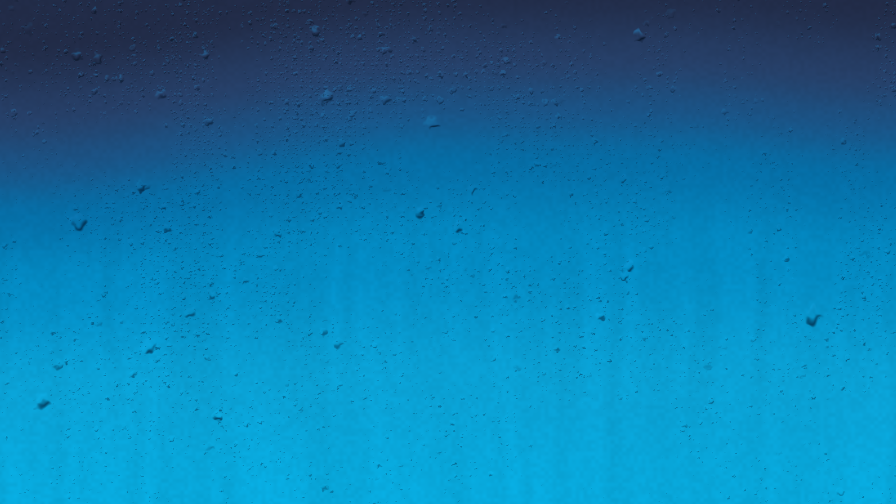
Write a WebGL 1 fragment shader that draws this texture.

```glsl
precision highp float;
uniform vec2 u_resolution;

#define LAYERS 4
#define COARSE_CELLS 23.0
#define LAYER_STEP 1.7
#define DROP_LIGHT 0.60
#define DROP_SHADE 0.85
#define STREAK_GAIN 0.05
#define GRAIN_GAIN 0.05

float hash(vec2 p) {
  vec3 q = fract(p.xyx * 0.1031);
  q += dot(q, q.yzx + 33.33);
  return fract((q.x + q.y) * q.z);
}

float noise(vec2 p) {
  vec2 i = floor(p), f = fract(p);
  f = f * f * (3.0 - 2.0 * f);
  return mix(mix(hash(i), hash(i + vec2(1.0, 0.0)), f.x),
             mix(hash(i + vec2(0.0, 1.0)), hash(i + 1.0), f.x), f.y);
}

float blob(vec2 p, vec2 centre, vec2 size) {
  vec2 q = (p - centre) / size;
  return exp(-dot(q, q));
}

// Dusk above, bright water blue below; the dark band sags at both sides
vec3 backdrop(vec2 uv) {
  float sag = 0.11 * (1.0 - smoothstep(0.0, 0.5, uv.x))
            + 0.03 * smoothstep(0.75, 1.0, uv.x) - 0.03;
  float h = uv.y + sag * smoothstep(0.1, 0.65, uv.y);
  vec3 c = mix(vec3(0.03, 0.66, 0.86), vec3(0.04, 0.63, 0.83), smoothstep(0.0, 0.26, h));
  c = mix(c, vec3(0.01, 0.54, 0.76), smoothstep(0.22, 0.50, h));
  c = mix(c, vec3(0.02, 0.43, 0.65), smoothstep(0.47, 0.67, h));
  c = mix(c, vec3(0.10, 0.33, 0.53), smoothstep(0.64, 0.76, h));
  c = mix(c, vec3(0.15, 0.25, 0.41), smoothstep(0.73, 0.86, h));
  return mix(c, vec3(0.13, 0.17, 0.28), smoothstep(0.83, 1.0, h));
}

// Lit cap in x, shaded lower rim in y
vec2 drop(vec2 p, vec2 centre, float radius) {
  vec2 q = (p - centre) / radius;
  if (dot(q, q) > 4.0) return vec2(0.0);
  q += 0.9 * (vec2(noise(q * 1.6 + centre * 91.0),
                   noise(q * 1.6 + centre * 57.0 + 19.0)) - 0.5);
  float body = 1.0 - smoothstep(0.55, 1.05, length(q));
  float tilt = q.y - 0.35 * q.x;
  return body * vec2(smoothstep(-0.15, 0.6, tilt), smoothstep(0.0, 0.65, -tilt));
}

float wetness(vec2 p) {
  float w = 0.16
    + 0.65 * blob(p, vec2(0.76, 0.84), vec2(0.42, 0.25))
    + 0.50 * blob(p, vec2(0.38, 0.58), vec2(0.30, 0.38))
    + 0.70 * blob(p, vec2(1.69, 0.70), vec2(0.13, 0.32))
    + 0.25 * blob(p, vec2(1.15, 0.35), vec2(0.35, 0.25));
  return w * smoothstep(0.1, 0.75, noise(p * vec2(13.0, 7.0)));
}

// Scattered condensation, from sparse beads to fine mist
vec2 condensation(vec2 p) {
  vec2 sum = vec2(0.0);
  float cells = COARSE_CELLS;
  float wet = wetness(p);
  for (int i = 0; i < LAYERS; i++) {
    float level = float(i);
    vec2 g = p * cells + level * 17.3;
    vec2 id = floor(g);
    float size = hash(id + 7.7);
    vec2 centre = id + 0.3 + 0.4 * vec2(hash(id + 31.0), hash(id + 63.0));
    float radius = mix(0.14, 0.30, size * size) + 0.04 * level;
    float chance = wet * (0.28 + 0.22 * level);
    float present = smoothstep(0.0, 0.08, chance - hash(id + 3.1));
    sum = max(sum, present * drop(g, centre, radius) * (0.85 - 0.14 * level));
    cells *= LAYER_STEP;
  }
  return sum;
}

// The few heavy drops that stand out
vec2 heavyDrops(vec2 p) {
  vec2 s = drop(p, vec2(0.155, 0.560), 0.019);
  s = max(s, drop(p, vec2(0.292, 0.310), 0.018));
  s = max(s, drop(p, vec2(0.083, 0.206), 0.017));
  s = max(s, drop(p, vec2(1.613, 0.375), 0.020));
  s = max(s, drop(p, vec2(1.269, 0.930), 0.013));
  s = max(s, drop(p, vec2(0.857, 0.755), 0.014));
  s = max(s, drop(p, vec2(0.648, 0.808), 0.015));
  s = max(s, drop(p, vec2(0.431, 0.176), 0.012));
  s = max(s, drop(p, vec2(0.278, 0.630), 0.012));
  s = max(s, drop(p, vec2(1.250, 0.472), 0.014));
  s = max(s, drop(p, vec2(0.910, 0.549), 0.014));
  return max(s, drop(p, vec2(0.833, 0.580), 0.013));
}

void main() {
  vec2 uv = gl_FragCoord.xy / u_resolution;
  vec2 p = gl_FragCoord.xy / u_resolution.y;
  vec3 color = backdrop(uv);

  // Faint run-down trails and fine surface grain
  float streak = noise(vec2(p.x * 38.0 + noise(p * 5.0), p.y * 2.5)) - 0.5;
  color *= 1.0 + STREAK_GAIN * streak * (1.0 - smoothstep(0.4, 0.75, uv.y));
  color *= 1.0 + GRAIN_GAIN * (noise(p * 130.0) - 0.5);

  vec2 water = max(condensation(p), heavyDrops(p) * 1.1);
  vec3 lit = max(color * 1.08, vec3(0.05, 0.45, 0.67));
  vec3 shaded = color * vec3(0.25, 0.42, 0.48);
  color = mix(color, lit, DROP_LIGHT * water.x);
  color = mix(color, shaded, DROP_SHADE * water.y);
  gl_FragColor = vec4(clamp(color, 0.0, 1.0), 1.0);
}
```
